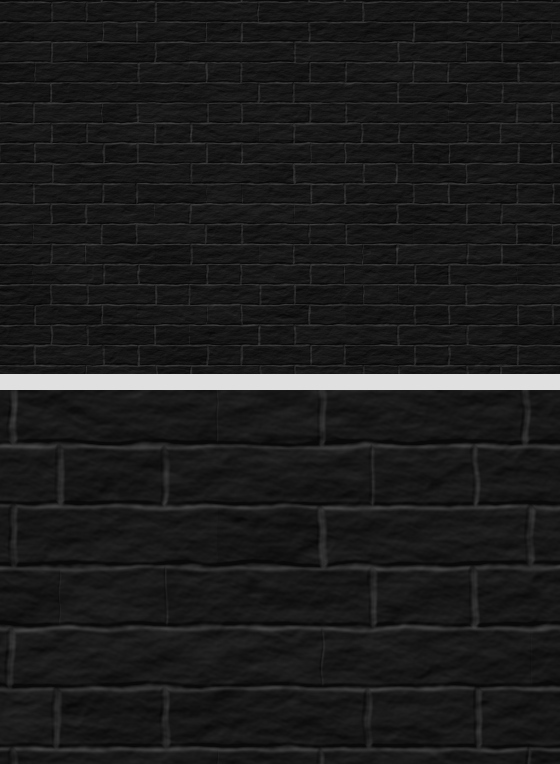
Top: the whole. Bottom: its middle third, enlarged.
Give the GLSL for this texture, as a WebGL 1 fragment shader.

```glsl
precision highp float;
// Black painted brick wall in Flemish bond: long and short bricks alternate
// along each course, and every other course is shifted by half a repeat.
// A height field of bricks and rough paint is lit from above.

uniform vec2 u_resolution;

// Layout, in units of the canvas height
const float COURSE = 0.0540;        // course spacing
const float COURSE_OFFSET = 0.0235; // lowest full bed joint
const float PERIOD = 0.2773;        // one long plus one short brick
const float LONG_BRICK = 0.1845;
const float FIRST_JOINT = 0.090;
const float BOND_SHIFT = 0.141;
const float JOINT_JITTER = 0.006;
const float BED_HALF = 0.0019;      // half widths of the joints
const float HEAD_HALF = 0.0027;
const float EDGE_WARP = 0.0030;

// Surface and light
const float BRICK_GRAY = 0.088;
const float MORTAR_GRAY = 0.148;
const float TONE_SPREAD = 0.016;
const float PATCH_SPREAD = 0.030;
const float BRICK_HEIGHT = 0.55;
const float RELIEF_GAIN = 0.17;
const float LIGHT_STEP = 0.0015;
const vec2 PAINT_SCALE = vec2(24.0, 50.0);

float hash(vec2 p) {
  vec3 q = fract(vec3(p.xyx) * 0.1031);
  q += dot(q, q.yzx + 33.33);
  return fract((q.x + q.y) * q.z);
}

// Gradient noise, about -0.7 to 0.7
float cornerSlope(vec2 cell, vec2 offset) {
  float angle = 6.28318 * hash(cell);
  return dot(vec2(cos(angle), sin(angle)), offset);
}

float noise(vec2 p) {
  vec2 i = floor(p), f = fract(p);
  vec2 w = f * f * f * (f * (f * 6.0 - 15.0) + 10.0);
  vec2 e = vec2(1.0, 0.0);
  float low = mix(cornerSlope(i, f), cornerSlope(i + e.xy, f - e.xy), w.x);
  float high = mix(cornerSlope(i + e.yx, f - e.yx), cornerSlope(i + e.xx, f - e.xx), w.x);
  return mix(low, high, w.y);
}

float fbm(vec2 p) {
  float sum = 0.0, amplitude = 0.5;
  for (int i = 0; i < 4; i++) {
    sum += amplitude * noise(p);
    p = p * 2.03 + 17.3;
    amplitude *= 0.5;
  }
  return sum;
}

// x: distance into the brick from the nearest joint, y: tone of the brick
vec2 brickAt(vec2 p) {
  p += EDGE_WARP * vec2(noise(p * 42.0 + 5.0), noise(p * vec2(26.0, 40.0) + 71.0));
  float level = (p.y - COURSE_OFFSET) / COURSE;
  float row = floor(level);
  float bed = (0.5 - abs(fract(level) - 0.5)) * COURSE - BED_HALF;
  bed += 0.0022 * noise(p * vec2(19.0, 9.0) + 40.0);

  float x = p.x - FIRST_JOINT - BOND_SHIFT * mod(row, 2.0);
  float firstId = 2.0 * floor(x / PERIOD);
  float brickId = firstId - 1.0;
  float head = PERIOD;
  for (int i = 0; i < 3; i++) {
    float id = firstId + float(i);
    vec2 key = vec2(id + 60.0, row + 20.0);
    float joint = floor(id * 0.5) * PERIOD + mod(id, 2.0) * LONG_BRICK;
    joint += JOINT_JITTER * (hash(key) - 0.5);
    // Some head joints are filled with paint
    float filled = 1.0 - smoothstep(0.04, 0.4, hash(key + 113.0));
    head = min(head, abs(x - joint) - HEAD_HALF + 0.0045 * filled);
    if (x > joint) brickId = id;
  }
  float tone = hash(vec2(brickId + 91.0, row + 37.0)) - 0.5;
  return vec2(min(bed, head), tone);
}

float brickMask(float depth) {
  float soft = max(0.0020, 0.8 / u_resolution.y);
  return smoothstep(-soft, soft, depth);
}

float wallHeight(vec2 p) {
  float rough = fbm(p * PAINT_SCALE);
  float dents = smoothstep(0.25, 0.5, noise(p * vec2(31.0, 43.0) + 9.0));
  return BRICK_HEIGHT * brickMask(brickAt(p).x) + rough - 0.25 * dents;
}

void main() {
  vec2 p = gl_FragCoord.xy / u_resolution.y;
  vec2 brick = brickAt(p);

  // Base tones of brick and mortar
  float patches = fbm(p * vec2(5.0, 8.0) + 30.0);
  float paint = BRICK_GRAY + TONE_SPREAD * brick.y + PATCH_SPREAD * patches;
  float mortar = MORTAR_GRAY + 0.07 * noise(p * 95.0) + 0.05 * noise(p * 13.0 + 50.0);
  float gray = mix(mortar, paint, brickMask(brick.x));

  // Light from above and slightly left
  vec2 toLight = LIGHT_STEP * vec2(-0.35, 1.0);
  gray += RELIEF_GAIN * (wallHeight(p - toLight) - wallHeight(p + toLight));

  // Slight falloff towards the borders
  vec2 centered = gl_FragCoord.xy / u_resolution - 0.5;
  gray *= 1.04 - 0.25 * dot(centered, centered);
  gl_FragColor = vec4(vec3(clamp(gray, 0.035, 0.27)), 1.0);
}
```
